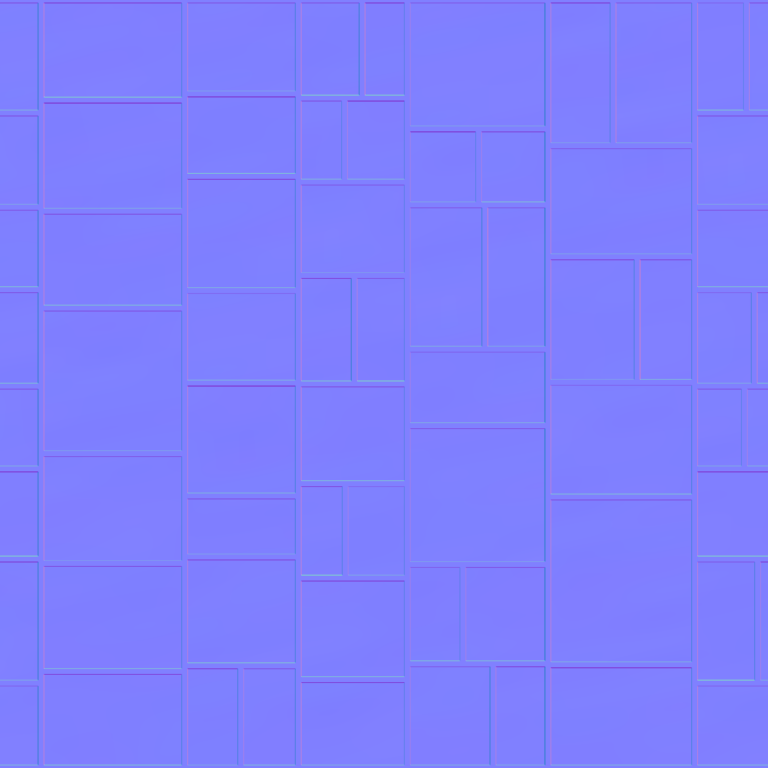
This texture map is drawn by a Shadertoy shader. Its source:

```glsl
#define COLUMN_SHIFT 0.0534
#define GAP 0.0077
#define BEVEL_WIDTH 0.0009
#define BEVEL_TILT 0.54
#define ROW_JITTER 0.40
#define SPLIT_CHANCE 0.39
#define SPLIT_MIN 0.39
#define SPLIT_MAX 0.61
#define WAVE_TILT 0.036
#define FILTER_PIXELS 1.4

const float columnEdge[7] = float[](0.0, 0.187, 0.335, 0.477, 0.660, 0.851, 1.0);
const float rowCount[6] = float[](7.0, 8.0, 8.0, 7.0, 6.0, 8.0);

float hash(vec2 p) {
    return fract(sin(dot(p, vec2(127.1, 311.7))) * 43758.5453);
}

float valueNoise(vec2 p) {
    vec2 cell = floor(p), f = fract(p);
    f = f * f * (3.0 - 2.0 * f);
    return mix(mix(hash(cell), hash(cell + vec2(1, 0)), f.x),
               mix(hash(cell + vec2(0, 1)), hash(cell + vec2(1, 1)), f.x), f.y);
}

// Jittered row boundary; the first and last stay on the canvas border
float rowEdge(float column, float row, float rows) {
    float inner = step(0.5, row) * step(row, rows - 0.5);
    float jitter = (hash(vec2(column + 3.0, row + 17.0)) - 0.5) * ROW_JITTER;
    return (row + inner * jitter) / rows;
}

// Share of the pixel footprint covered by a bevel line
vec2 lineCoverage(vec2 d, float footprint) {
    return clamp(0.5 * (BEVEL_WIDTH + footprint) - abs(d),
                 0.0, min(BEVEL_WIDTH, footprint)) / footprint;
}

void mainImage(out vec4 fragColor, in vec2 fragCoord) {
    vec2 uv = fragCoord / iResolution.xy;
    float footprint = FILTER_PIXELS / iResolution.y;
    vec2 p = vec2(fract(uv.x - COLUMN_SHIFT), uv.y);

    // Column of uneven width
    int column = 0;
    for (int i = 1; i < 6; i++)
        if (p.x >= columnEdge[i]) column = i;
    float columnId = float(column);

    // Row of uneven height
    float rows = rowCount[column];
    float row = floor(p.y * rows);
    if (p.y < rowEdge(columnId, row, rows)) row -= 1.0;
    else if (p.y >= rowEdge(columnId, row + 1.0, rows)) row += 1.0;

    vec2 low = vec2(columnEdge[column], rowEdge(columnId, row, rows));
    vec2 high = vec2(columnEdge[column + 1], rowEdge(columnId, row + 1.0, rows));

    // Some tiles are cut in two by an upright gap
    vec2 id = vec2(columnId, row);
    if (hash(id + 41.3) < SPLIT_CHANCE) {
        float cut = mix(low.x, high.x, mix(SPLIT_MIN, SPLIT_MAX, hash(id + 73.9)));
        if (p.x < cut) {
            high.x = cut;
        } else {
            low.x = cut;
            id.x += 20.0;
        }
    }
    low += 0.5 * GAP;
    high -= 0.5 * GAP;

    // Bevel lines tilt towards the tile centre
    vec2 fromLow = p - low, toHigh = high - p;
    vec2 inside = clamp(min(fromLow, toHigh) / footprint + 0.5, 0.0, 1.0);
    vec2 lowLine = lineCoverage(fromLow, footprint) * inside.yx;
    vec2 highLine = lineCoverage(toHigh, footprint) * inside.yx;
    vec2 lowWear = vec2(hash(low.xx), hash(id + 5.1));
    vec2 highWear = vec2(hash(high.xx), hash(id + 9.7));
    lowLine *= BEVEL_TILT * mix(vec2(0.5), vec2(1.5), lowWear);
    highLine *= BEVEL_TILT * mix(vec2(0.5), vec2(1.5), highWear);
    vec2 tilt = lowLine - highLine;
    float steepness = max(max(lowLine.x, lowLine.y), max(highLine.x, highLine.y));

    // Faint slanted undulation on each tile face
    vec2 q = fromLow + 10.0 * hash(id + 2.7);
    q = vec2(q.x * 9.0, (q.y - 0.2 * q.x) * 30.0);
    vec2 wave = vec2(valueNoise(q), valueNoise(q + 31.0)) - 0.5;
    tilt += WAVE_TILT * wave * inside.x * inside.y;

    fragColor = vec4(0.5 + 0.5 * tilt, 1.0 - 0.32 * steepness, 1.0);
}
```
